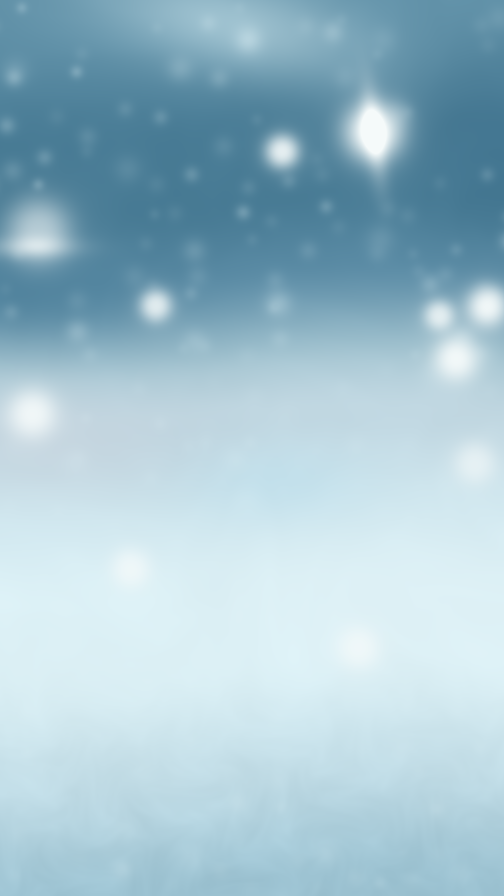
Reproduce this background procedurally as a WebGL 2 fragment shader.

```glsl
#version 300 es
precision highp float;
// Soft winter backdrop: a dusky blue sky melting into pale, snowy light.
// Stacked smoothstep bands form the gradient, broad gaussians the haze,
// jittered cells the drifting flakes, and a few large glows the bright lights.

uniform vec2 u_resolution;
out vec4 fragColor;

vec3 hash3(vec2 cell) {
  vec3 q = vec3(dot(cell, vec2(127.1, 311.7)),
                dot(cell, vec2(269.5, 183.3)),
                dot(cell, vec2(419.2, 371.9)));
  return fract(sin(q) * 43758.55);
}

// Elliptical gaussian patch
float haze(vec2 p, vec2 center, vec2 size) {
  vec2 d = (p - center) / size;
  return exp(-dot(d, d));
}

// Blurred disc with a faint wider halo
float glow(vec2 p, vec2 center, float radius) {
  float d = length(p - center) / radius;
  return 0.82 * exp(-pow(d, 2.6)) + 0.18 * exp(-0.45 * d * d);
}

// One flake per cell, gathered from the neighbouring cells
float flakes(vec2 p, float scale, float density, float seed) {
  vec2 g = p * scale;
  vec2 base = floor(g);
  float sum = 0.0;
  for (int j = -1; j <= 1; j++) {
    for (int i = -1; i <= 1; i++) {
      vec2 cell = base + vec2(i, j);
      vec3 h = hash3(cell + seed);
      float shown = step(1.0 - density, h.z);
      float strength = fract(h.z * 17.3);
      vec2 d = g - cell - 0.15 - 0.7 * h.xy;
      float radius = mix(0.17, 0.28, fract(h.x * 9.7));
      sum += shown * mix(0.25, 1.0, strength * strength) * exp(-dot(d, d) / (radius * radius));
    }
  }
  return sum;
}

// Layered, warped sines for cloudy unevenness
float mottling(vec2 p) {
  float sum = 0.0, weight = 0.5;
  for (int i = 0; i < 4; i++) {
    p = mat2(0.8, -0.6, 0.6, 0.8) * p * 1.7 + 1.3;
    p += 0.6 * sin(p.yx * 1.1);
    sum += weight * sin(p.x) * sin(p.y);
    weight *= 0.65;
  }
  return sum;
}

vec3 backdrop(vec2 p) {
  float y = p.y + 0.012 * sin(p.x * 9.0 + 1.0);
  vec3 c = mix(vec3(0.61, 0.76, 0.82), vec3(0.75, 0.86, 0.90), smoothstep(0.0, 0.14, y));
  c = mix(c, vec3(0.86, 0.94, 0.96), smoothstep(0.10, 0.27, y));
  c = mix(c, vec3(0.82, 0.91, 0.94), smoothstep(0.33, 0.44, y));
  c = mix(c, vec3(0.75, 0.84, 0.88), smoothstep(0.42, 0.53, y));
  c = mix(c, vec3(0.63, 0.76, 0.81), smoothstep(0.53, 0.62, y));
  c = mix(c, vec3(0.36, 0.55, 0.65), smoothstep(0.58, 0.70, y));
  c = mix(c, vec3(0.28, 0.48, 0.58), smoothstep(0.67, 0.78, y));
  c = mix(c, vec3(0.38, 0.57, 0.66), smoothstep(0.84, 1.0, y));
  return c;
}

void main() {
  // Portrait space: height 1, width 9/16
  vec2 p = gl_FragCoord.xy / u_resolution * vec2(0.5625, 1.0);
  vec3 color = backdrop(p);

  // Broad tints: pale cloud, dark flanks, warm left, blue centre, bright right
  vec2 tilted = p + vec2(0.0, 0.2 * (p.x - 0.25));
  color = mix(color, vec3(0.66, 0.79, 0.84), 0.85 * haze(tilted, vec2(0.26, 0.975), vec2(0.15, 0.055)));
  color = mix(color, vec3(0.25, 0.45, 0.56), 0.55 * haze(p, vec2(0.56, 0.84), vec2(0.09, 0.08)));
  color = mix(color, vec3(0.25, 0.46, 0.57), 0.50 * haze(p, vec2(0.02, 0.67), vec2(0.15, 0.05)));
  color = mix(color, vec3(0.77, 0.82, 0.86), 0.60 * haze(p, vec2(0.06, 0.51), vec2(0.15, 0.06)));
  color = mix(color, vec3(0.74, 0.87, 0.92), 0.65 * haze(p, vec2(0.31, 0.46), vec2(0.10, 0.045)));
  color = mix(color, vec3(0.88, 0.95, 0.97), 0.55 * haze(p, vec2(0.46, 0.33), vec2(0.20, 0.08)));

  // Uneven texture, strongest in the snow below
  float ground = 1.0 - smoothstep(0.04, 0.32, p.y);
  color += 0.012 * mottling(p * 9.0) + 0.022 * ground * mottling(p * 26.0);

  // Drifting flakes, clearer against the dark sky
  float sky = smoothstep(0.48, 0.78, p.y);
  float snow = flakes(p, 17.0, 0.42, 3.0) + 0.6 * flakes(p, 27.0, 0.38, 41.0);
  color = mix(color, vec3(0.88, 0.95, 0.97), min(snow, 1.0) * mix(0.20, 0.42, sky));

  // Large lights; the brightest has a slanted vertical flare
  float lights = glow(p, vec2(0.417, 0.853), 0.033);
  vec2 flare = p - vec2(0.417, 0.853);
  flare.x += 0.13 * flare.y;
  lights += 0.40 * haze(flare, vec2(0.0), vec2(0.012, 0.060));
  lights += 0.62 * glow(p, vec2(0.043, 0.742), 0.036);
  lights += 0.30 * haze(p, vec2(0.035, 0.724), vec2(0.055, 0.012));
  lights += 0.90 * glow(p, vec2(0.315, 0.831), 0.019);
  lights += 0.95 * glow(p, vec2(0.509, 0.599), 0.025);
  lights += 0.95 * glow(p, vec2(0.544, 0.658), 0.023);
  lights += 0.80 * glow(p, vec2(0.490, 0.648), 0.017);
  lights += 0.85 * glow(p, vec2(0.174, 0.659), 0.018);
  lights += 0.90 * glow(p, vec2(0.036, 0.538), 0.027);
  lights += 0.65 * glow(p, vec2(0.530, 0.483), 0.024);
  lights += 0.75 * glow(p, vec2(0.146, 0.365), 0.022);
  lights += 0.75 * glow(p, vec2(0.400, 0.277), 0.024);
  color = mix(color, vec3(0.96, 0.98, 0.98), min(lights, 1.0));

  fragColor = vec4(clamp(color, 0.0, 1.0), 1.0);
}
```
